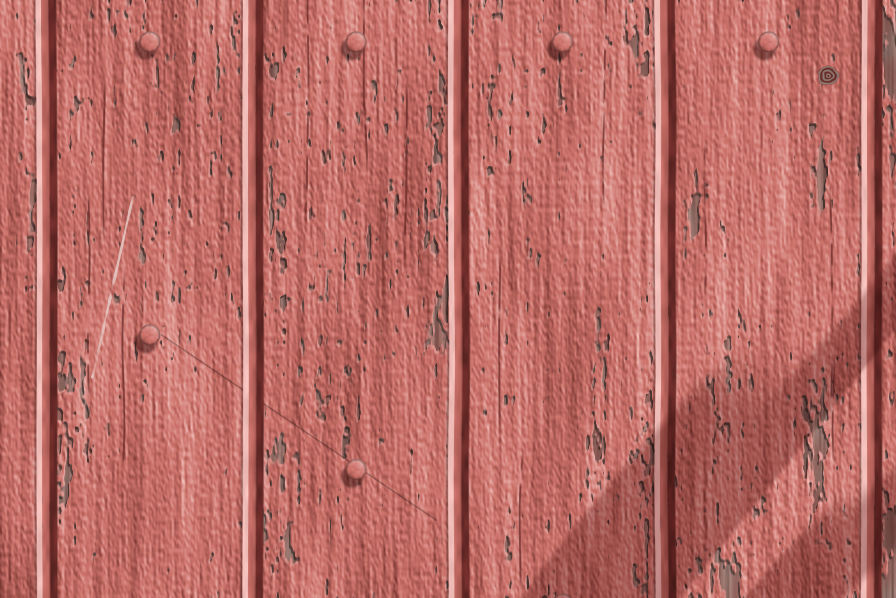
Reproduce this texture procedurally as a Shadertoy shader.

```glsl
#define PITCH 0.345
#define FIRST_GROOVE 0.078
#define NAIL_RADIUS 0.0175
#define WEAR_LEVEL 0.84
#define LIGHT_DIR vec2(0.5, 0.86)
#define PAINT vec3(0.80, 0.45, 0.42)
#define PAINT_DARK vec3(0.50, 0.23, 0.21)
#define PAINT_LIGHT vec3(0.94, 0.74, 0.72)
#define GROOVE_DARK vec3(0.40, 0.16, 0.15)
#define WOOD vec3(0.56, 0.47, 0.44)
#define SHADE vec3(0.80, 0.72, 0.72)

float hash(vec2 p) {
    return fract(sin(dot(p, vec2(127.1, 311.7))) * 43758.5453);
}

float noise(vec2 p) {
    vec2 i = floor(p), f = fract(p);
    f = f * f * (3.0 - 2.0 * f);
    return mix(mix(hash(i), hash(i + vec2(1, 0)), f.x),
               mix(hash(i + vec2(0, 1)), hash(i + vec2(1, 1)), f.x), f.y);
}

float band(float x, float a, float b, float soft) {
    return smoothstep(a - soft, a + soft, x) * (1.0 - smoothstep(b - soft, b + soft, x));
}

float segment(vec2 p, vec2 a, vec2 b) {
    vec2 ab = b - a;
    return length(p - a - ab * clamp(dot(p - a, ab) / dot(ab, ab), 0.0, 1.0));
}

// Bare wood: small flakes everywhere, long patches near board edges
float wear(vec2 p) {
    float s = (p.x - FIRST_GROOVE) / PITCH, board = floor(s), patches = 0.0;
    for (float i = 0.0; i < 4.0; i++) {
        vec2 id = vec2(board + 5.0, i * 3.7);
        vec2 center = vec2(mix(0.1, 0.9, smoothstep(0.25, 0.75, hash(id))), hash(id + 17.3));
        vec2 size = vec2(0.07 + 0.09 * hash(id + 31.9), 0.08 + 0.2 * hash(id + 47.1));
        patches = max(patches, 1.0 - length((vec2(fract(s), p.y) - center) / size));
    }
    float flakes = 0.45 * noise(p * vec2(110, 42)) + 0.25 * noise(p * vec2(230, 110))
                 + 0.30 * noise(p * vec2(170, 8));
    float zone = noise(p * vec2(9, 3.5) + 4.0);
    float strength = clamp(0.35 + 0.18 * board, 0.35, 0.95);
    return smoothstep(0.0, 0.1, flakes + 0.22 * zone + 0.5 * patches * strength - WEAR_LEVEL);
}

float paintHeight(vec2 p) {
    return 0.5 * noise(p * vec2(200, 25)) + 0.5 * noise(p * vec2(260, 130));
}

vec3 paintTone(float tone) {
    return mix(PAINT, tone < 0.0 ? PAINT_DARK : PAINT_LIGHT, min(abs(tone), 1.0));
}

// Domed head with its cast shadow
vec3 addNail(vec3 color, vec2 q, float px) {
    float shadow = length(q + LIGHT_DIR * 0.014) - NAIL_RADIUS;
    color *= mix(vec3(1), vec3(0.62, 0.55, 0.55), 1.0 - smoothstep(-0.003, 0.005, shadow));
    float d = length(q) - NAIL_RADIUS;
    float facing = dot(q, LIGHT_DIR) / NAIL_RADIUS;
    vec3 head = paintTone(0.12 + 0.6 * facing + 0.4 * (noise(q * 230.0) - 0.5));
    head *= 1.0 - 0.35 * smoothstep(-0.005, 0.0, d);
    return mix(color, head, 1.0 - smoothstep(-px, px, d));
}

void mainImage(out vec4 fragColor, in vec2 fragCoord) {
    vec2 p = fragCoord / iResolution.y;
    float px = 0.7 / iResolution.y;
    float s = (p.x - FIRST_GROOVE) / PITCH, board = floor(s);

    // Weathered paint
    float relief = paintHeight(p) - paintHeight(p + LIGHT_DIR * 0.0035);
    float grain = noise(p * vec2(190, 6)) - 0.5;
    float blotch = noise(p * vec2(14, 5)) - 0.5;
    vec3 color = paintTone(1.6 * relief + 0.75 * grain + 0.5 * blotch - 0.05);

    // Flaked areas with shaded and lit paint rims
    float bare = wear(p), towardLight = wear(p + LIGHT_DIR * 0.005);
    float fiber = noise(p * vec2(280, 7));
    vec3 wood = mix(WOOD * (0.65 + 0.6 * fiber), PAINT_DARK, 0.5 * noise(p * vec2(60, 25)));
    color = mix(color, wood, bare * 0.9);
    color *= 1.0 - 0.45 * bare * (1.0 - towardLight);
    color = mix(color, PAINT_LIGHT, 0.4 * towardLight * (1.0 - bare));

    // Cracks along the grain
    for (float i = 0.0; i < 3.0; i++) {
        vec2 id = vec2(board + 9.0, i + 2.6);
        float x = 0.15 + 0.7 * hash(id) + 0.025 * (noise(vec2(p.y * 7.0, i + board * 5.0)) - 0.5);
        float start = hash(id + 8.4) * 0.8;
        float span = band(p.y, start, start + 0.15 + 0.3 * hash(id + 3.1), 0.02);
        float line = 1.0 - smoothstep(0.0004, 0.0016 + px, abs(fract(s) - x) * PITCH);
        color = mix(color, GROOVE_DARK, 0.75 * line * span * smoothstep(0.2, 0.5, noise(p * vec2(20, 40))));
    }

    // Pale scratch and a hairline
    float scratch = segment(p, vec2(0.155, 0.37), vec2(0.222, 0.67)) + 0.002 * (noise(p * 60.0) - 0.5);
    float broken = smoothstep(0.25, 0.5, noise(p * vec2(30, 45)));
    color = mix(color, vec3(0.90, 0.80, 0.78), 0.85 * broken * (1.0 - smoothstep(0.001, 0.002 + px, scratch)));
    float hairline = segment(p, vec2(0.27, 0.44), vec2(0.73, 0.13));
    color *= 1.0 - 0.25 * (1.0 - smoothstep(0.0005, 0.001 + px, hairline));

    // Groove: lit lip, rounded bead, deep shadow
    float groove = floor(s + 0.5);
    float g = p.x - FIRST_GROOVE - PITCH * groove + 0.003 * (noise(vec2(groove * 7.0, p.y * 5.0)) - 0.5);
    float rough = noise(p * vec2(150, 40)) - 0.5;
    color *= 1.0 - 0.3 * band(g, -0.021, -0.0175, 0.001 + px);
    color = mix(color, PAINT_LIGHT + 0.08 * rough, band(g, -0.0175, -0.008, px));
    color = mix(color, paintTone(-0.2 - 30.0 * (g + 0.003) + 0.4 * rough), band(g, -0.008, 0.004, px));
    color = mix(color, GROOVE_DARK * (1.0 + 0.35 * rough), band(g, 0.004, 0.017, px + 0.0008));

    // Two nails on each board, the lower one stepping down
    vec2 nail = vec2((fract(s) - 0.5) * PITCH, p.y - 0.93);
    color = addNail(color, nail, px);
    color = addNail(color, nail + vec2(0, 0.49 + 0.225 * board), px);

    // Knot
    vec2 k = p - vec2(1.385, 0.873);
    float r = length(k * vec2(1, 1.1)) + 0.004 * (noise(k * 160.0) - 0.5);
    vec3 knot = mix(GROOVE_DARK, WOOD, 0.5 + 0.5 * sin(r * 900.0));
    color = mix(color, knot, 1.0 - smoothstep(0.016, 0.018 + px, r));

    // Slanted soft shadows falling on the right side
    float across = dot(p, vec2(0.78, -0.62)), along = dot(p, vec2(0.62, 0.78));
    float stripes = smoothstep(0.45, 0.62, noise(vec2(across * 14.0, along * 1.5)));
    color *= mix(vec3(1), SHADE, stripes * smoothstep(0.5, 0.6, across));

    fragColor = vec4(clamp(color, 0.0, 1.0), 1.0);
}
```
